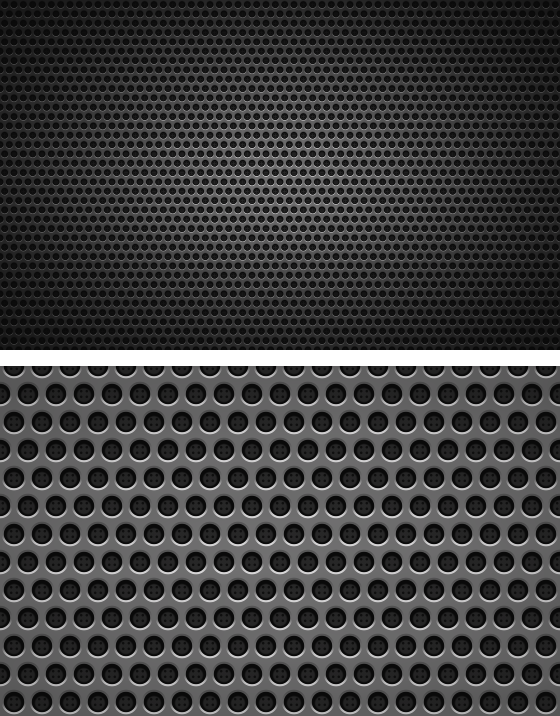
Top: the whole. Bottom: its middle third, enlarged.
Write a Shadertoy shader that draws this pattern.

```glsl
const float ROWS = 37.5;          // hole pitches over the canvas height
const float HOLE_RADIUS = 0.365;  // lengths below are in hole pitches
const float RIM_WIDTH = 0.05;
const float RIM_GAIN = 0.75;
const float RIM_BASE = 0.08;
const float TOP_SHADE = 0.22;
const float PLATE_EDGE = 0.075;
const float PLATE_GLOW = 0.36;
const float GLOW_FALLOFF = 6.0;
const float HOLE_DARK = 0.035;
const float FLOOR_GLOW = 0.12;
const float FLOOR_RADIUS = 0.25;
const float PIT_OFFSET = 0.10;
const float PIT_RADIUS = 0.045;
const float GRAIN = 0.025;
const vec3 TINT = vec3(1.0, 0.995, 1.0);

// Soft coverage of the region where dist is negative
float coverage(float dist, float blur) {
    return 1.0 - smoothstep(-blur, blur, dist);
}

// Slow tonal drift across the sheet
float brushed(vec2 p) {
    return 0.5 * sin(p.y * 1.7 + sin(p.x * 0.23))
         + 0.3 * sin(p.y * 4.1 + p.x * 0.31)
         + 0.2 * sin(p.x * 0.9 - p.y * 0.6);
}

void mainImage(out vec4 fragColor, in vec2 fragCoord) {
    vec2 uv = fragCoord / iResolution.xy;
    float blur = 0.6 * ROWS / iResolution.y;

    // Staggered grid, counted down from the top edge
    vec2 grid = vec2(fragCoord.x, iResolution.y - fragCoord.y) * ROWS / iResolution.y;
    vec2 sheet = grid;
    grid.x += 0.5 * mod(floor(grid.y), 2.0);
    vec2 local = fract(grid) - 0.5;
    float radius = length(local);
    float down = local.y / max(radius, 0.001);

    // Plate under a central light
    vec2 offset = uv - 0.5;
    float glow = exp(-GLOW_FALLOFF * dot(offset, offset));
    float plate = PLATE_EDGE + PLATE_GLOW * glow;
    plate *= 1.0 + GRAIN * brushed(sheet);

    // Bevel: bright lower lip, shaded upper lip
    float lip = coverage(abs(radius - HOLE_RADIUS - 0.5 * RIM_WIDTH) - RIM_WIDTH, blur);
    float lit = smoothstep(0.05, 0.9, down);
    float shaded = smoothstep(0.0, 0.9, -down);
    float shade = plate * (1.0 - TOP_SHADE * lip * shaded);
    shade += lip * lit * (RIM_BASE + RIM_GAIN * plate);

    // Hole with a faint floor and four pits
    float bottom = coverage(length(local - vec2(0.0, 0.04)) - FLOOR_RADIUS, 2.0 * blur);
    float pits = coverage(length(abs(local) - PIT_OFFSET) - PIT_RADIUS, blur);
    float hole = HOLE_DARK + FLOOR_GLOW * glow * bottom * (1.0 - 0.8 * pits);
    shade = mix(shade, hole, coverage(radius - HOLE_RADIUS, blur));

    fragColor = vec4(clamp(shade * TINT, 0.0, 1.0), 1.0);
}
```
